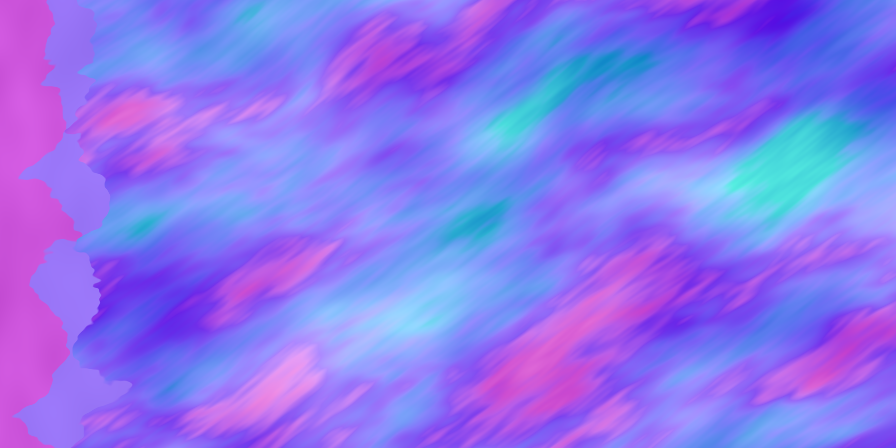
Write a WebGL 2 fragment shader that draws this texture map.

```glsl
#version 300 es
precision highp float;

// Iridescent brushed cloud: slanted bands of turquoise, blue, violet and pink,
// coloured by stretched gradient noise and overlaid with fine diagonal strokes.
// A flat pink margin with a torn violet rim runs down the left side.

#define BAND_ANGLE 0.42
#define BAND_SCALE vec2(1.5, 4.3)
#define BAND_GAIN 6.2
#define HUE_CENTRE 3.0
#define SHADE_SCALE vec2(1.7, 3.2)
#define SHADE_GAIN 0.85
#define STROKE_ANGLE 0.64
#define STROKE_SCALE vec2(8.0, 48.0)
#define STROKE_HUE 1.1
#define STROKE_LIGHT 0.17
#define RIM_X 0.205
#define PINK_X 0.105

uniform vec2 u_resolution;
out vec4 fragColor;

const vec3 MARGIN_PINK = vec3(0.80, 0.33, 0.86);
const vec3 RIM_VIOLET = vec3(0.60, 0.46, 0.97);
const vec3 LIGHT_TINT = vec3(0.35, 0.52, 0.12);

// Colour ramp from turquoise to pink
const vec3 RAMP[7] = vec3[7](
    vec3(0.22, 0.76, 0.84),
    vec3(0.40, 0.65, 0.94),
    vec3(0.45, 0.57, 0.97),
    vec3(0.52, 0.47, 0.98),
    vec3(0.53, 0.32, 0.95),
    vec3(0.72, 0.36, 0.91),
    vec3(0.80, 0.30, 0.82));

vec3 ramp(float t) {
    t = clamp(t, 0.0, 5.999);
    int i = int(t);
    return mix(RAMP[i], RAMP[i + 1], fract(t));
}

vec2 rotate(vec2 p, float angle) {
    float c = cos(angle), s = sin(angle);
    return vec2(c * p.x + s * p.y, c * p.y - s * p.x);
}

// Integer hash giving a gradient in [-1, 1] squared
vec2 gradient(vec2 cell) {
    uvec2 q = uvec2(ivec2(cell)) * uvec2(1597334673u, 3812015801u);
    uint h = q.x ^ q.y;
    h = (h ^ (h >> 15)) * 2246822519u;
    h ^= h >> 13;
    return vec2(h & 0xffffu, h >> 16) / 32767.5 - 1.0;
}

float gradientNoise(vec2 p) {
    vec2 cell = floor(p), f = p - cell;
    vec2 u = f * f * f * (f * (f * 6.0 - 15.0) + 10.0);
    vec2 e = vec2(0.0, 1.0);
    float a = dot(gradient(cell), f);
    float b = dot(gradient(cell + e.yx), f - e.yx);
    float c = dot(gradient(cell + e.xy), f - e.xy);
    float d = dot(gradient(cell + e.yy), f - e.yy);
    return mix(mix(a, b, u.x), mix(c, d, u.x), u.y);
}

float fbm(vec2 p, int octaves) {
    float sum = 0.0, amplitude = 1.0;
    for (int i = 0; i < octaves; i++) {
        sum += amplitude * gradientNoise(p);
        p = p * 2.03 + vec2(17.3, 9.1);
        amplitude *= 0.5;
    }
    return sum;
}

// Slanted bands, broad light and dark masses, and fine strokes
vec3 brushedCloud(vec2 p) {
    vec2 warp = vec2(gradientNoise(p * 2.6 + 31.0), gradientNoise(p * 2.6 + 57.0));
    vec2 q = p + 0.09 * warp;
    float band = fbm(rotate(q, BAND_ANGLE) * BAND_SCALE + 3.7, 4);
    float shade = fbm(rotate(q, BAND_ANGLE) * SHADE_SCALE + 71.0, 3);
    vec2 s = rotate(p + 0.03 * warp, STROKE_ANGLE);
    float stroke = fbm(s * STROKE_SCALE, 2) + 0.7 * fbm(s * STROKE_SCALE * 0.4 + 43.0, 2);
    vec3 colour = ramp(HUE_CENTRE + BAND_GAIN * band + STROKE_HUE * stroke);
    return colour + LIGHT_TINT * (SHADE_GAIN * shade + STROKE_LIGHT * stroke);
}

// Signed distance-like value of a torn, lobed edge near x = edge
float tornEdge(vec2 p, float edge, float seed) {
    vec2 q = rotate(p, 0.25) * vec2(4.5, 8.0) + seed;
    return p.x - edge - 0.13 * fbm(q, 4);
}

void main() {
    vec2 p = gl_FragCoord.xy / u_resolution.y;
    float soft = 1.2 / u_resolution.y;

    vec3 colour = brushedCloud(p);

    // Margin: violet rim, then flat pink with faint mottling
    float mottle = 0.08 * fbm(p * vec2(7.0, 4.0) + 12.0, 2);
    float rim = tornEdge(p, RIM_X, 5.0);
    float pink = max(tornEdge(p, PINK_X, 23.0), rim);
    colour = mix(RIM_VIOLET + 0.5 * mottle, colour, smoothstep(-soft, soft, rim));
    colour = mix(MARGIN_PINK + mottle, colour, smoothstep(-soft, soft, pink));

    fragColor = vec4(clamp(colour, 0.0, 1.0), 1.0);
}
```
